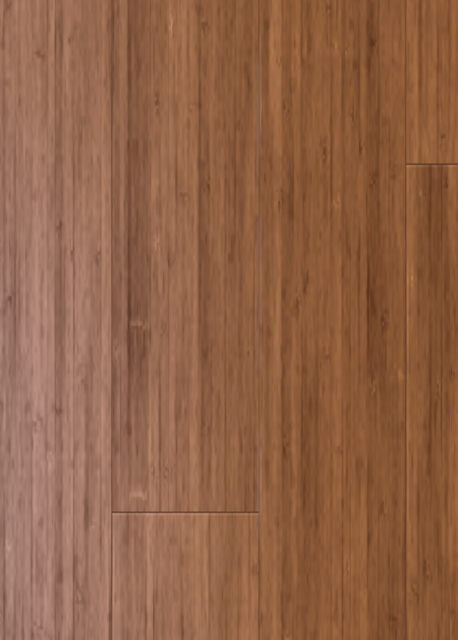
A Shadertoy shader for this texture:

```glsl
#define PLANK_WIDTH 0.321
#define FIRST_SEAM 0.244
#define PLANK_LENGTH 3.2
#define FIRST_JOINT 0.279
#define JOINT_STEP 0.38
#define STRIPS 13.0
#define SEAM_HALF 0.0010
#define STRIP_CONTRAST 0.27
#define GRAIN_CONTRAST 0.34
#define NODE_SPACING 0.42
#define WARM_BROWN vec3(0.550, 0.352, 0.215)
#define PALE_HAZE vec3(0.645, 0.490, 0.445)

float hash(vec2 p) {
    vec3 q = fract(p.xyx * vec3(0.1031, 0.1030, 0.0973));
    q += dot(q, q.yzx + 33.33);
    return fract((q.x + q.y) * q.z);
}

float noise(vec2 p) {
    vec2 i = floor(p), f = fract(p);
    f = f * f * (3.0 - 2.0 * f);
    return mix(mix(hash(i), hash(i + vec2(1, 0)), f.x),
               mix(hash(i + vec2(0, 1)), hash(i + vec2(1, 1)), f.x), f.y);
}

// Tone of one bamboo strip, drifting slowly along its length
float stripTone(float id, float y, float board) {
    float fixedTone = hash(vec2(id + 40.0, board + 17.0));
    float drift = noise(vec2(id * 7.3 + 11.0, y * 3.0 + board * 5.0 + 30.0));
    return 0.6 * fixedTone + 0.4 * drift - 0.5;
}

// Ragged dark or pale marks where the cane had its nodes
float nodeMarks(float id, float across, float y) {
    float row = y / NODE_SPACING + 9.0 * hash(vec2(id + 60.0, 3.0));
    vec2 cell = vec2(id + 80.0, floor(row) + 20.0);
    float kind = hash(cell);
    float size = mix(0.012, 0.042, hash(cell + 31.0));
    float dy = (fract(row) - mix(0.25, 0.75, hash(cell + 57.0))) * NODE_SPACING;
    float center = mix(0.25, 0.75, hash(cell + 73.0));
    vec2 d = vec2((across - center) * 1.8, dy / size);
    float mark = exp(-2.0 * dot(d, d)) * step(0.5, kind);
    float fleck = noise(vec2(id * 5.0 + across * 5.0, y * 110.0) + 50.0);
    return mark * smoothstep(0.2, 0.8, fleck) * (kind > 0.83 ? 0.20 : -0.20);
}

float lineMask(float d, float halfWidth, float px) {
    return 1.0 - smoothstep(halfWidth - 0.5 * px, halfWidth + px, abs(d));
}

void mainImage(out vec4 fragColor, in vec2 fragCoord) {
    vec2 p = fragCoord / iResolution.x;
    float px = 1.0 / iResolution.x;

    // Plank column, and board along it
    float column = (p.x - FIRST_SEAM) / PLANK_WIDTH + 1.0;
    float plank = floor(column);
    float inPlank = fract(column);
    float joint = FIRST_JOINT + JOINT_STEP * (plank - 1.0)
                + 0.5 * PLANK_LENGTH * mod(plank + 1.0, 2.0);
    float along = (p.y - joint) / PLANK_LENGTH;
    float segment = floor(along);
    float board = plank * 3.0 + segment + 5.0;

    // Laminated strips of uneven width
    float wobble = 1.1 * (noise(vec2(inPlank * 9.0 + board * 13.0, 4.0)) - 0.5);
    float s = inPlank * STRIPS + wobble;
    float id = floor(s), across = fract(s);
    float blend = smoothstep(0.70, 1.0, across);
    float tone = STRIP_CONTRAST * mix(stripTone(id, p.y, board),
                                      stripTone(id + 1.0, p.y, board), blend);

    // Glue lines: dark or pale, fading in and out
    float edge = min(across, 1.0 - across);
    float edgeTone = noise(vec2(floor(s + 0.5) * 3.7 + board * 9.0, p.y * 4.0 + 8.0));
    tone += (0.09 - 0.30 * edgeTone) * (1.0 - smoothstep(0.0, 0.20, edge));

    // Fibres: long streaks, short dashes and fine flecks
    vec2 g = p + vec2(board * 1.7, segment * 2.3 + 7.0);
    float grain = 0.42 * noise(g * vec2(120.0, 3.5))
                + 0.30 * noise(g * vec2(190.0, 14.0))
                + 0.28 * noise(g * vec2(210.0, 60.0)) - 0.5;
    float dash = noise(g * vec2(140.0, 24.0) + 90.0);
    tone += GRAIN_CONTRAST * grain - 0.09 * smoothstep(0.72, 0.95, dash);
    tone += nodeMarks(id + board * 20.0, across, p.y) + 0.015;

    // Broad clouding and board-to-board difference
    tone += 0.12 * (noise(g * vec2(9.0, 2.2)) - 0.5);
    tone += 0.05 * cos(2.1 * (plank - 1.0) + 2.6 * (segment + 1.0));

    // Pale sheen from the left, strongest below the middle
    float height = fragCoord.y / iResolution.y;
    float haze = 1.0 - smoothstep(-0.18, 0.78, p.x);
    haze *= mix(1.12, 0.62, smoothstep(0.35, 1.0, height));
    vec3 color = mix(WARM_BROWN, PALE_HAZE, haze);
    color *= 1.0 + tone * vec3(0.9, 1.1, 1.25);

    // Thin seams between planks, with a worn light bevel on the right
    float seamId = floor(column + 0.5);
    float seamX = (column - seamId) * PLANK_WIDTH;
    float wear = noise(vec2(seamId * 6.0 + 3.0, p.y * 6.0));
    float cool = smoothstep(0.1, 0.5, wear) * (1.0 - step(0.5, abs(seamId - 2.0)));
    vec3 seamColor = mix(vec3(0.36, 0.22, 0.15), vec3(0.46, 0.39, 0.40), cool);
    color += 0.08 * wear * lineMask(seamX - 0.0045, 0.0016, px);
    color = mix(color, seamColor, lineMask(seamX, SEAM_HALF, px) * (0.4 + 0.4 * wear));

    // Butt joints, dark with a lit lower lip
    float jointY = (along - floor(along + 0.5)) * PLANK_LENGTH;
    color += 0.05 * lineMask(jointY + 0.0045, 0.0018, px);
    color = mix(color, vec3(0.33, 0.20, 0.13), 0.75 * lineMask(jointY, SEAM_HALF, px));

    fragColor = vec4(clamp(color, 0.0, 1.0), 1.0);
}
```
